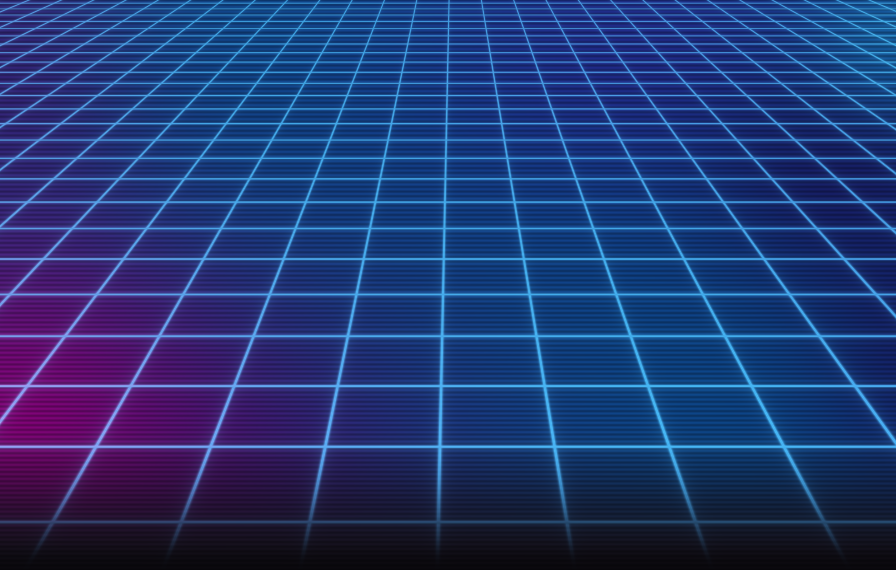
This background is drawn by a Shadertoy shader. Its source:

```glsl
// A glowing neon floor grid in perspective over blue, indigo and magenta haze.
// Grid lines come from projecting each point onto a plane below a hidden
// horizon; soft colour pools, scanlines and a dark lower edge finish it.

// Perspective, in canvas fractions
const float HORIZON = 1.3074;       // height of the vanishing point
const float VANISH_X = 0.5052;
const float ROW_SCALE = 10.094;     // rows per inverse depth
const float ROW_PHASE = 0.25;
const float COLUMN_STEP = 0.1173;   // column spacing at unit depth
const float COLUMN_SHIFT = 0.01303;

// Line look, widths in canvas heights at unit depth
const float ROW_WIDTH = 0.0021;
const float COLUMN_WIDTH = 0.0030;
const float GLOW_SPREAD = 3.2;
const float GLOW_STRENGTH = 0.20;
const vec3 LINE_COLOR = vec3(0.25, 0.66, 0.97);

// Background
const vec3 BLUE = vec3(0.045, 0.28, 0.54);
const vec3 INDIGO = vec3(0.13, 0.14, 0.53);
const vec3 NAVY = vec3(0.09, 0.09, 0.37);
const vec3 TEAL = vec3(0.08, 0.37, 0.63);
const vec3 PURPLE = vec3(0.25, 0.07, 0.42);
const vec3 MAGENTA = vec3(0.53, 0.00, 0.47);
const vec3 FLOOR_SHADE = vec3(0.085, 0.070, 0.110);
const float SCANLINES = 122.0;
const float SCAN_DEPTH = 0.28;
const float TAU = 6.2831853;

// Soft elliptical patch: 1 at its centre, falling to 0
float pool(vec2 p, vec2 center, vec2 radius) {
    vec2 q = (p - center) / radius;
    return exp(-dot(q, q));
}

// Distance to the nearest integer
float toNearest(float v) {
    return abs(fract(v + 0.5) - 0.5);
}

// Bright core with a halo; thin lines dim instead of aliasing
float neon(float dist, float width, float pixel) {
    float soft = sqrt(width * width + 0.2 * pixel * pixel);
    float core = exp(-dist * dist / (soft * soft)) * width / soft;
    float halo = GLOW_STRENGTH * exp(-dist / (GLOW_SPREAD * width));
    return min(core + halo, 1.0);
}

vec3 haze(vec2 p) {
    vec3 color = BLUE;
    color = mix(color, INDIGO, 0.90 * pool(p, vec2(0.70, 0.92), vec2(0.27, 0.26)));
    color = mix(color, NAVY, 0.85 * pool(p, vec2(0.94, 0.70), vec2(0.16, 0.22)));
    color = mix(color, NAVY, 0.75 * pool(p, vec2(1.02, 0.40), vec2(0.12, 0.30)));
    color = mix(color, TEAL, 0.85 * pool(p, vec2(1.00, 0.93), vec2(0.09, 0.13)));
    color = mix(color, PURPLE, 0.70 * pool(p, vec2(0.00, 0.90), vec2(0.16, 0.35)));
    color = mix(color, PURPLE, 0.95 * pool(p, vec2(0.18, 0.12), vec2(0.32, 0.40)));
    color = mix(color, MAGENTA, 0.95 * pool(p, vec2(0.00, 0.24), vec2(0.21, 0.32)));
    return color;
}

float grid(vec2 p, float aspect, float pixel) {
    float depth = HORIZON - p.y;

    // Rows: plane distance, turned back into canvas distance
    float row = ROW_SCALE / depth - ROW_PHASE;
    float rowDist = toNearest(row) * depth * depth / ROW_SCALE;

    // Columns: rays from the vanishing point, corrected for slant
    float ray = (p.x - VANISH_X) / depth;
    float slant = ray * aspect;
    float column = (ray + COLUMN_SHIFT) / COLUMN_STEP;
    float columnDist = toNearest(column) * COLUMN_STEP * depth * aspect
                     / sqrt(1.0 + slant * slant);

    float rows = neon(rowDist, ROW_WIDTH * depth, pixel);
    float columns = neon(columnDist, COLUMN_WIDTH * depth, pixel);
    return 1.0 - (1.0 - rows) * (1.0 - columns);
}

void mainImage(out vec4 fragColor, in vec2 fragCoord) {
    vec2 p = fragCoord / iResolution.xy;
    float aspect = iResolution.x / iResolution.y;
    float pixel = 1.0 / iResolution.y;

    // Haze sinking into the dark lower edge
    vec3 color = mix(FLOOR_SHADE, haze(p), smoothstep(0.01, 0.27, p.y));

    // Scanlines, flattened where too fine to resolve
    float wave = 0.5 + 0.5 * cos(TAU * p.y * SCANLINES);
    float resolved = 1.0 - smoothstep(0.4, 0.6, SCANLINES * pixel);
    float scan = mix(0.5, wave, resolved);
    color *= 1.0 - SCAN_DEPTH * scan;

    // Grid light, screened over the haze
    float strength = smoothstep(-0.01, 0.23, p.y) * mix(1.0, 0.8, p.y);
    float light = grid(p, aspect, pixel) * strength;
    color = 1.0 - (1.0 - color) * (1.0 - LINE_COLOR * light);

    color *= mix(0.5, 1.0, smoothstep(0.0, 0.06, p.y));
    fragColor = vec4(color, 1.0);
}
```
